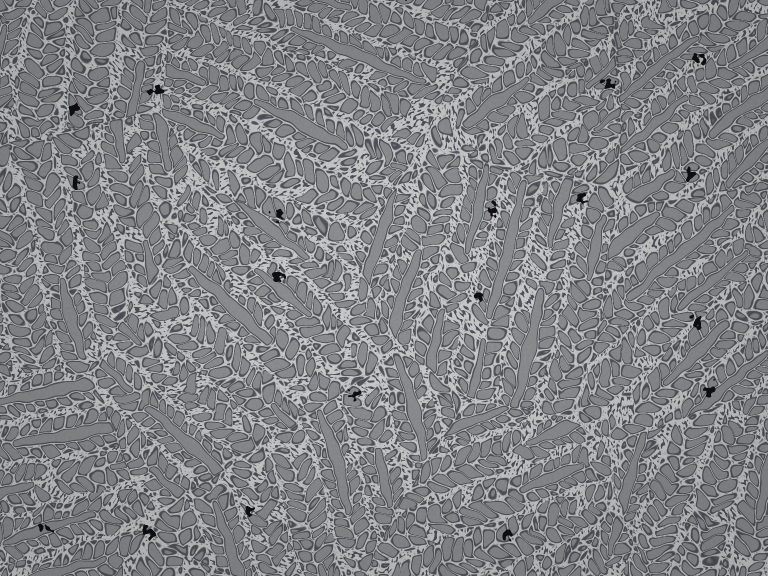
This texture is drawn by a Shadertoy shader. Its source:

```glsl
// Polished section of a cast alloy: grey dendrites in a pale, flecked matrix.
// Voronoi domains each get a growth direction; inside them, parallel rows hold
// a long stem with slanted side arms, and noise adds flecks, pores and wobble.

const vec3 DENDRITE = vec3(0.54, 0.545, 0.55);
const vec3 MATRIX   = vec3(0.77, 0.78, 0.775);
const vec3 OUTLINE  = vec3(0.23, 0.24, 0.275);
const vec3 FLECK    = vec3(0.25, 0.26, 0.30);
const vec3 PORE     = vec3(0.06, 0.06, 0.07);

const float DOMAIN_SIZE  = 0.42;   // lengths are in canvas heights
const float ROW_SPACING  = 0.076;
const float STEM_LENGTH  = 0.27;
const vec2  ARM_CELL     = vec2(0.0195, 0.032);
const float ARM_SLANT    = 0.55;
const float ARM_GAP      = 0.0012;
const float LINE_WIDTH   = 0.0009;
const vec2  FLECK_SCALE  = vec2(125.0, 250.0);
const float PORE_SPACING = 0.19;
const float VIGNETTE     = 0.13;

vec2 hash2(vec2 p) {
    vec3 q = fract(p.xyx * vec3(0.1031, 0.1030, 0.0973));
    q += dot(q, q.yzx + 33.33);
    return fract((q.xx + q.yz) * q.zy);
}

float gradientDot(vec2 cell, vec2 offset) {
    float a = 6.2832 * hash2(cell).x;
    return dot(vec2(cos(a), sin(a)), offset);
}

float noise(vec2 p) {
    vec2 i = floor(p), f = fract(p), e = vec2(0, 1);
    vec2 s = f * f * f * (f * (f * 6.0 - 15.0) + 10.0);
    return mix(mix(gradientDot(i, f), gradientDot(i + e.yx, f - e.yx), s.x),
               mix(gradientDot(i + e, f - e), gradientDot(i + e.yy, f - e.yy), s.x), s.y);
}

vec2 noise2(vec2 p) { return vec2(noise(p), noise(p + 57.3)); }

mat2 rotation(float a) { return mat2(cos(a), -sin(a), sin(a), cos(a)); }

float smoothMax(float a, float b, float k) {
    float h = max(k - abs(a - b), 0.0) / k;
    return max(a, b) + h * h * k * 0.25;
}

// Rounded Voronoi: xy = id of the nearest cell, z = distance to its border
vec3 voronoi(vec2 p, float jitter, float sharpness) {
    vec2 base = floor(p), id = base;
    float nearest = 9.0, others = 0.0;
    for (int y = -1; y <= 1; y++)
    for (int x = -1; x <= 1; x++) {
        vec2 c = base + vec2(x, y);
        float d = length(c + 0.5 + jitter * (hash2(c) - 0.5) - p);
        others += exp(-sharpness * max(d, nearest));
        if (d < nearest) { nearest = d; id = c; }
    }
    return vec3(id, 0.5 * (-log(max(others, 1e-30)) / sharpness - nearest));
}

// Signed distance to one stem segment of a dendrite row
float stem(float u, float v, float row) {
    u += STEM_LENGTH * hash2(vec2(row, 7.0)).x;
    float segment = floor(u / STEM_LENGTH);
    vec2 h = hash2(vec2(segment, row) + 91.0);
    float along = abs(u - (segment + 0.5) * STEM_LENGTH);
    float halfLength = STEM_LENGTH * mix(0.2, 0.46, h.y);
    float width = mix(0.006, 0.0115, h.x) * (1.0 - 0.5 * min(along / halfLength, 1.0));
    float d = length(vec2(max(along - halfLength, 0.0), v)) - width;
    return h.x < 0.4 ? 0.05 : d;
}

// Signed distance to the dendrites, in the frame of one domain
float dendrites(vec2 p) {
    float row = floor(p.y / ROW_SPACING);
    float v = p.y - (row + 0.5) * ROW_SPACING;
    float stemDist = stem(p.x, v, row);
    vec2 q = vec2(p.x - ARM_SLANT * abs(v), v) / ARM_CELL;
    vec3 cell = voronoi(q + vec2(17.0 * row, 5.0 * row), 0.8, 10.0);
    float size = hash2(cell.xy + 33.0).x;
    float arms = ARM_GAP + 0.002 * size * size - cell.z * ARM_CELL.x * 1.25;
    arms += size > 0.94 ? 0.01 : 0.0;
    float reach = 0.034 + 0.014 * noise(vec2(p.x * 22.0, row * 3.7));
    arms = smoothMax(arms, abs(v) - reach, 0.004);
    arms = smoothMax(arms, 0.003 - stemDist, 0.003);
    return min(arms, stemDist);
}

// Signed distance to sparse ragged pores
float pores(vec2 p) {
    vec2 cell = floor(p / PORE_SPACING), h = hash2(cell + 211.0);
    vec2 q = p - (cell + 0.25 + 0.5 * h) * PORE_SPACING;
    q = rotation(h.x * 9.0) * q * vec2(1.0, 1.5);
    float d = length(q) - 0.009 + 0.022 * noise(p * 110.0);
    return hash2(cell + 5.0).y < 0.42 ? d : 0.1;
}

vec3 shade(vec2 p, float pixel) {
    vec2 bent = p + 0.025 * noise2(p * 4.0) + 0.006 * noise2(p * 38.0);
    vec3 domain = voronoi(bent / DOMAIN_SIZE + 3.3, 0.85, 30.0);
    vec2 local = rotation(3.1416 * hash2(domain.xy + 13.0).x) * bent;
    float d = smoothMax(dendrites(local + 4.0), 0.001 - domain.z * DOMAIN_SIZE, 0.003);

    // Matrix with flecks, then dendrites with dark rims
    float grain = noise(rotation(0.9) * local * FLECK_SCALE);
    float fleck = smoothstep(0.06, 0.19, grain) * smoothstep(0.0015, 0.003, d);
    vec3 color = mix(MATRIX, FLECK, 0.9 * fleck);
    color = mix(color, DENDRITE, smoothstep(pixel, -pixel, d));
    float rim = 1.0 - smoothstep(LINE_WIDTH - pixel * 0.5, LINE_WIDTH + pixel * 0.5, abs(d));
    color = mix(color, OUTLINE, 0.8 * rim);
    color *= 1.0 + 0.05 * noise(p * 210.0);
    return mix(color, PORE, smoothstep(pixel, -pixel, pores(p)));
}

void mainImage(out vec4 fragColor, in vec2 fragCoord) {
    float pixel = 1.0 / iResolution.y;
    vec3 color = vec3(0);
    for (int i = 0; i < 4; i++) {   // 2 x 2 supersampling
        vec2 offset = vec2(i % 2, i / 2) * 0.5 - 0.25;
        color += 0.25 * shade((fragCoord + offset) * pixel, 0.5 * pixel);
    }
    vec2 centered = fragCoord / iResolution.xy - 0.5;
    color *= 1.0 - VIGNETTE * smoothstep(0.1, 0.7, length(centered));
    fragColor = vec4(color, 1.0);
}
```
